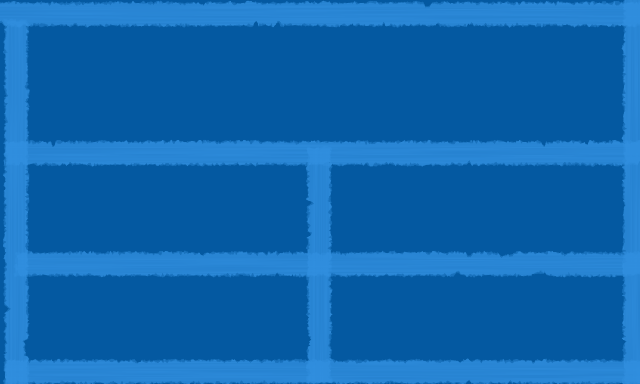
A Shadertoy shader for this background:

```glsl
// Light blue dry-brush strokes forming a grid of panels on deep blue.

const float ASPECT = 1.667;                     // layout width in canvas heights
const vec3 PANEL_BLUE = vec3(0.015, 0.35, 0.63);
const vec3 PAINT_BLUE = vec3(0.19, 0.56, 0.875);
const float HALF_WIDTH = 0.0305;                // stroke half thickness
const float ROUGHNESS = 0.010;                  // height of the edge teeth
const float FRINGE = 0.006;                     // thin paint along the edge
const float BITE = 0.009;                       // depth of the rare notches
const float BODY_ALPHA = 0.83;
const float FRINGE_ALPHA = 0.45;
const float STREAK = 0.13;                      // strength of bristle lines

// Each stroke: centre line, start, end
const vec3 ROWS[4] = vec3[4](
    vec3(0.963, -0.1, 1.8), vec3(0.601, 0.015, 1.8),
    vec3(0.312, 0.040, 1.8), vec3(0.0315, 0.013, 1.8));
const vec3 COLUMNS[3] = vec3[3](
    vec3(0.0424, -0.1, 0.948), vec3(0.8315, 0.004, 0.615),
    vec3(1.654, -0.1, 1.1));

float hash(vec2 p) {
    vec3 q = fract(p.xyx * vec3(0.1031, 0.1030, 0.0973));
    q += dot(q, q.yzx + 33.33);
    return fract((q.x + q.y) * q.z);
}

float noise(vec2 p) {
    vec2 i = floor(p), f = fract(p);
    f = f * f * (3.0 - 2.0 * f);
    return mix(mix(hash(i), hash(i + vec2(1, 0)), f.x),
               mix(hash(i + vec2(0, 1)), hash(i + vec2(1, 1)), f.x), f.y);
}

// Paint coverage; p.x runs along the stroke and p.y across it
float strokeAlpha(vec2 p, vec3 stroke, float seed) {
    float across = p.y - stroke.x;
    float side = seed * 17.0 + (across > 0.0 ? 7.0 : 0.0);
    float ends = max(stroke.y - p.x, p.x - stroke.z);

    // Ragged outline: broad teeth, fine hairs and occasional notches
    float teeth = noise(vec2(p.x * 110.0, side + across * 90.0));
    float hairs = noise(vec2(p.x * 260.0, side + 50.0 + across * 150.0));
    float notch = smoothstep(0.87, 1.0, noise(vec2(p.x * 36.0, side + 90.0)));
    float ragged = ROUGHNESS * (0.55 * teeth + 0.45 * hairs - 0.45) - BITE * notch;

    float body = max(abs(across) - HALF_WIDTH, ends) - ragged;
    float thin = FRINGE * noise(vec2(p.x * 170.0, side + 130.0));
    float aa = 0.75 / iResolution.y;
    float outer = 1.0 - smoothstep(-aa, aa, body);
    float inner = 1.0 - smoothstep(-aa, aa, body + thin);

    // Bristle lines stretched along the stroke
    float lines = noise(vec2(p.x * 5.0, across * 330.0 + seed * 31.0)) - 0.5;
    float bodyAlpha = BODY_ALPHA + STREAK * lines;
    return mix(outer * FRINGE_ALPHA, bodyAlpha, inner);
}

void mainImage(out vec4 fragColor, in vec2 fragCoord) {
    vec2 p = fragCoord / iResolution.xy * vec2(ASPECT, 1.0);
    vec3 color = PANEL_BLUE;

    // Overlapping strokes build up to a brighter paint
    for (int i = 0; i < 4; i++)
        color = mix(color, PAINT_BLUE, strokeAlpha(p, ROWS[i], float(i) + 1.0));
    for (int i = 0; i < 3; i++)
        color = mix(color, PAINT_BLUE, strokeAlpha(p.yx, COLUMNS[i], float(i) + 11.0));

    fragColor = vec4(color, 1.0);
}
```
